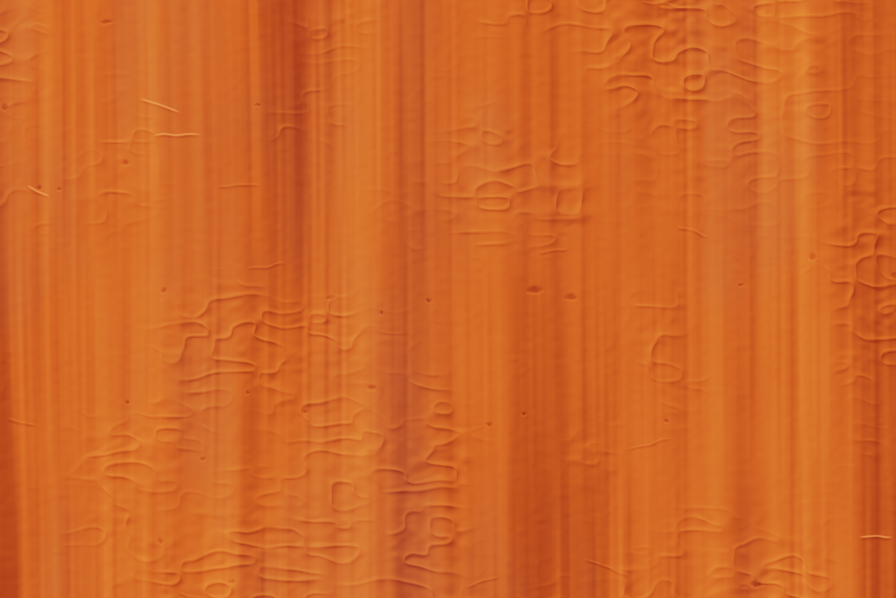
Give the GLSL for this texture, as a Shadertoy shader.

```glsl
// Varnished orange wood: vertical grain from stretched noise at several widths,
// tinted by a three-colour ramp, then embossed with patches of wrinkled lacquer,
// small pits and a few thin scratches.

float hash(vec2 p) {
    vec3 q = fract(vec3(p.xyx) * 0.1031);
    q += dot(q, q.yzx + 33.33);
    return fract((q.x + q.y) * q.z);
}

float noise(vec2 p) {
    vec2 i = floor(p), f = fract(p);
    f = f * f * (3.0 - 2.0 * f);
    return mix(mix(hash(i), hash(i + vec2(1, 0)), f.x),
               mix(hash(i + vec2(0, 1)), hash(i + vec2(1, 1)), f.x), f.y);
}

float fbm(vec2 p) {
    float sum = 0.0, amp = 0.5;
    for (int i = 0; i < 4; i++) {
        sum += amp * noise(p);
        p = p * 2.03 + 17.7;
        amp *= 0.5;
    }
    return sum / 0.9375;
}

// Soft vertical band centred on x
float band(float x, float centre, float width) {
    float d = (x - centre) / width;
    return exp(-d * d);
}

// Brightness of the grain, about 0.5 on average
float grain(vec2 p) {
    float x = p.x + 0.012 * (noise(p * vec2(3.0, 1.6)) - 0.5);
    float tone = 0.5;
    tone += 0.26 * (noise(vec2(x * 7.0, p.y * 0.7) + 3.0) - 0.5);
    tone += 0.36 * (noise(vec2(x * 21.0, p.y * 0.9) + 41.0) - 0.5);
    tone += 0.34 * (noise(vec2(x * 58.0, p.y * 1.3) + 73.0) - 0.5);
    float streakMask = 0.5 + noise(vec2(x * 5.0, p.y * 1.5) + 9.0);
    tone += 0.30 * streakMask * (noise(vec2(x * 135.0, p.y * 2.5) + 120.0) - 0.5);
    tone += 0.14 * (fbm(p * vec2(16.0, 8.0)) - 0.5);

    // Broad dark and light boards
    tone -= 0.28 * band(x, 0.49, 0.035) * smoothstep(0.2, 0.7, p.y);
    tone -= 0.22 * band(x, 0.69, 0.045);
    tone -= 0.24 * band(x, 0.90, 0.06) * smoothstep(0.7, 0.1, p.y);
    tone -= 0.26 * band(x, 1.47, 0.05) + 0.20 * band(x, 0.0, 0.03);
    tone += 0.16 * (band(x, 0.62, 0.035) + band(x, 0.07, 0.03) + band(x, 0.24, 0.03));
    tone += 0.15 * (band(x, 0.83, 0.06) + band(x, 1.20, 0.03) + band(x, 1.36, 0.04));
    return tone;
}

// Height of the wrinkled lacquer, strongest in scattered patches
float lacquer(vec2 p) {
    vec2 w = p + 0.018 * vec2(noise(p * 19.0), noise(p * 19.0 + 50.0));
    float patches = smoothstep(0.44, 0.72, fbm(p * vec2(5.5, 4.5) + 6.0));
    patches += 0.7 * band(p.x, 1.25, 0.18) * smoothstep(0.5, 0.85, p.y);
    float ridge = 1.0 - abs(2.0 * noise(w * vec2(24.0, 46.0)) - 1.0);
    float height = patches * (pow(ridge, 4.0) + 0.55 * noise(w * vec2(60.0, 85.0)));
    return height + 0.16 * noise(w * vec2(75.0, 95.0) + 31.0);
}

void mainImage(out vec4 fragColor, in vec2 fragCoord) {
    vec2 p = fragCoord / iResolution.y;
    float aspect = iResolution.x / iResolution.y;
    float soft = 1.0 / iResolution.y;

    // Grain and relief lit from the upper left
    float tone = grain(p);
    vec2 toLight = vec2(-0.0012, 0.0022);
    float emboss = lacquer(p - toLight) - lacquer(p + toLight);
    tone += clamp(emboss * 0.62, -0.40, 0.30);

    // Small pits with a dark hollow and a lit lower rim
    for (int i = 0; i < 26; i++) {
        float id = float(i);
        vec2 d = p - vec2(hash(vec2(id, 1.7)) * aspect, hash(vec2(id, 5.3)));
        float radius = mix(0.003, 0.008, pow(hash(vec2(id, 9.1)), 2.0));
        d.x *= mix(0.5, 1.2, hash(vec2(id, 12.4)));
        d += 0.003 * (noise(p * 160.0) - 0.5);
        float hollow = 1.0 - smoothstep(radius * 0.4, radius + soft, length(d));
        float rim = 1.0 - smoothstep(0.0, 0.002 + soft, abs(length(d) - radius));
        tone += 0.24 * rim * smoothstep(0.0, -radius, d.y) - 0.38 * hollow;
    }

    // Thin scratches, a few of them pale, most with a shaded lower edge
    float pale = 0.0;
    for (int i = 0; i < 14; i++) {
        float id = float(i) + 60.0;
        vec2 d = p - vec2(hash(vec2(id, 2.9)) * aspect, hash(vec2(id, 7.7)));
        float angle = 1.3 * (hash(vec2(id, 4.4)) - 0.4);
        d = mat2(cos(angle), -sin(angle), sin(angle), cos(angle)) * d;
        d.y += 0.005 * (noise(vec2(d.x * 45.0, id)) - 0.5);
        float halfLength = mix(0.015, 0.05, hash(vec2(id, 8.2)));
        float along = 1.0 - smoothstep(halfLength * 0.6, halfLength, abs(d.x));
        float line = along * (1.0 - smoothstep(0.0, 0.0012 + soft, abs(d.y)));
        float shade = along * (1.0 - smoothstep(0.0, 0.002 + soft, abs(d.y + 0.004)));
        tone += 0.20 * line - 0.22 * shade;
        pale = max(pale, line * step(0.82, hash(vec2(id, 3.1))));
    }

    // Colour ramp from red brown through orange to amber
    tone = clamp(tone, -0.15, 1.15);
    vec3 redBrown = vec3(0.70, 0.26, 0.10), orange = vec3(0.825, 0.395, 0.14);
    vec3 amber = vec3(0.87, 0.50, 0.19);
    vec3 color = tone < 0.5 ? mix(redBrown, orange, tone * 2.0)
                            : mix(orange, amber, tone * 2.0 - 1.0);

    // Dull greyish bloom in places, and bare pale scratches
    float bloom = smoothstep(0.45, 0.75, fbm(p * vec2(9.0, 3.0) + 80.0));
    color += (0.5 * bloom + 0.5 * band(p.x, 0.69, 0.05)) * vec3(-0.035, -0.005, 0.05);
    color = mix(color, vec3(0.93, 0.66, 0.36), 0.6 * pale);
    fragColor = vec4(color, 1.0);
}
```
